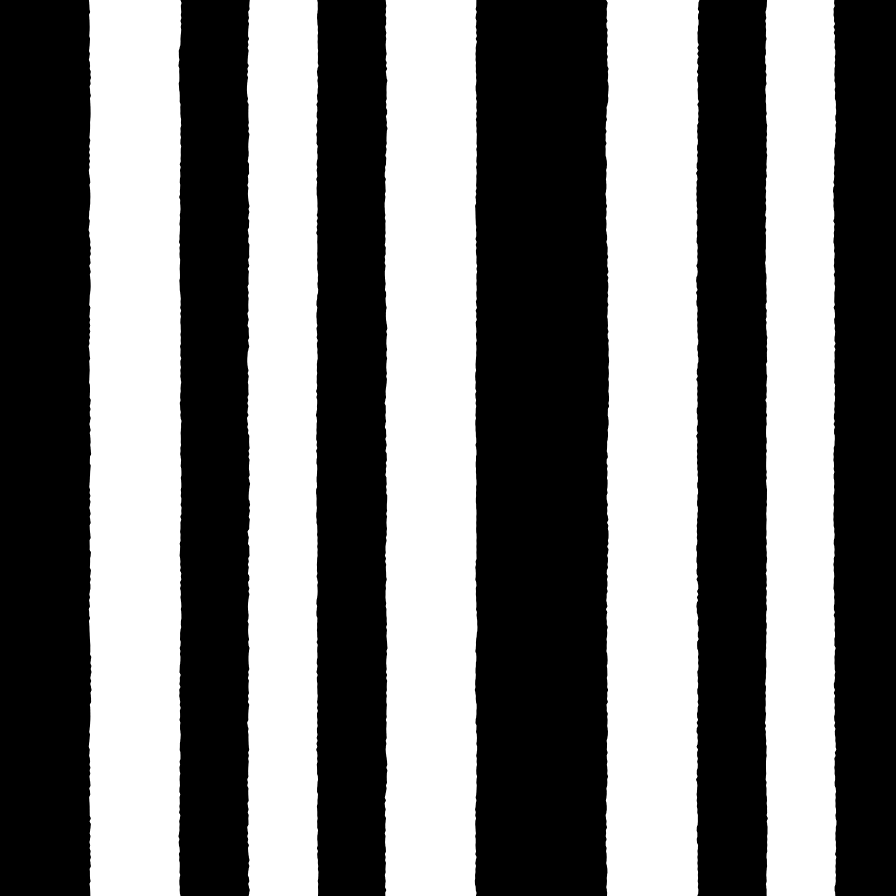
This pattern is drawn by a WebGL 1 fragment shader. Its source:

```glsl
precision highp float;

// Black and white vertical stripes: a mirrored group of three white bands
// (wide, narrow, wide) repeats across on black. Band edges come from a signed
// distance, roughened by value noise that shifts x like the edge of dry ink.

uniform vec2 u_resolution;

// Sine-free hash, 0 to 1
float hash(vec2 cell) {
  vec3 p = fract(cell.xyx * 0.1031);
  p += dot(p, p.yzx + 33.33);
  return fract((p.x + p.y) * p.z);
}

// Smooth value noise, -1 to 1
float valueNoise(vec2 p) {
  vec2 cell = floor(p);
  vec2 f = fract(p);
  f = f * f * (3.0 - 2.0 * f);
  float low = mix(hash(cell), hash(cell + vec2(1.0, 0.0)), f.x);
  float high = mix(hash(cell + vec2(0.0, 1.0)), hash(cell + 1.0), f.x);
  return 2.0 * mix(low, high, f.y) - 1.0;
}

// Sideways shift of the edges: slow wobble, medium ripple and fine nicks
float edgeShift(vec2 p) {
  return 0.0012 * valueNoise(p * vec2(18.0, 13.0) + 5.0)
       + 0.0007 * valueNoise(p * vec2(18.0, 47.0) + 71.0)
       + 0.0008 * valueNoise(p * vec2(18.0, 300.0) + 139.0);
}

// Signed distance to the white bands, negative inside
float bandDistance(float x) {
  float period = 0.5775;
  float fromCentre = abs(mod(x - 0.3158 + 0.5 * period, period) - 0.5 * period);
  float narrowBand = fromCentre - 0.0382;
  float wideBand = abs(fromCentre - 0.1651) - 0.0504;
  return min(narrowBand, wideBand);
}

void main() {
  vec2 uv = gl_FragCoord.xy / u_resolution;
  float d = bandDistance(uv.x + edgeShift(uv));

  // Blend across one pixel
  float white = clamp(0.5 - d * u_resolution.x, 0.0, 1.0);
  gl_FragColor = vec4(vec3(white), 1.0);
}
```
